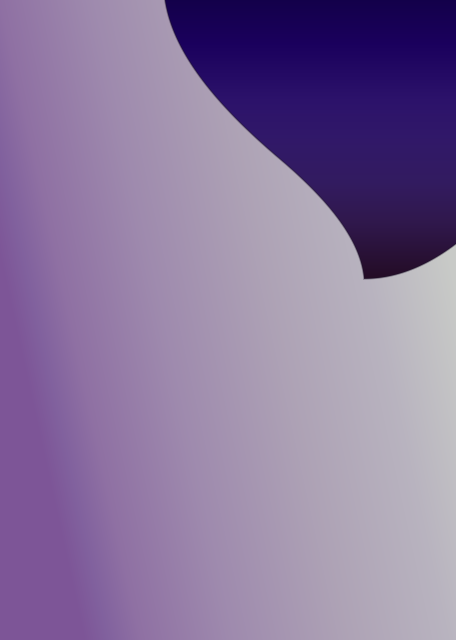
Reproduce this background procedurally as a Shadertoy shader.

```glsl
// A deep indigo petal hanging over a tilted violet-to-grey gradient.

// Lengths are in canvas heights; depth runs down from the top edge.
const float TILT = 0.22;            // sideways drift of the backdrop bands
const vec2 PETAL_TOP = vec2(0.2578, 0.0);
const vec2 PETAL_BEND = vec2(0.4362, 0.2474);
const vec2 PETAL_TIP = vec2(0.5690, 0.4355);
const vec3 EDGE_SLOPES = vec3(0.15, 1.18, 0.09); // dx/dDepth at top, bend, tip
const float BELLY_CURVE = 2.65;     // curvature of the lower edge
const float RIM_WIDTH = 0.0016;
const float RIM_STRENGTH = 0.45;
const vec3 RIM_COLOR = vec3(0.10, 0.06, 0.15);

const int STOPS = 7;
const float BACKDROP_AT[STOPS] = float[](-0.088, -0.052, 0.0, 0.14, 0.32, 0.48, 0.613);
const vec3 BACKDROP[STOPS] = vec3[](
    vec3(0.490, 0.333, 0.592), vec3(0.505, 0.380, 0.618),
    vec3(0.560, 0.440, 0.639), vec3(0.620, 0.540, 0.680),
    vec3(0.680, 0.635, 0.710), vec3(0.722, 0.702, 0.749),
    vec3(0.784, 0.792, 0.780));

const float PETAL_AT[STOPS] = float[](0.0, 0.068, 0.156, 0.215, 0.286, 0.350, 0.435);
const vec3 PETAL[STOPS] = vec3[](
    vec3(0.075, 0.000, 0.290), vec3(0.102, 0.000, 0.362),
    vec3(0.172, 0.070, 0.416), vec3(0.190, 0.094, 0.410),
    vec3(0.198, 0.106, 0.375), vec3(0.186, 0.092, 0.295),
    vec3(0.138, 0.045, 0.145));

vec3 gradient(float t, float at[STOPS], vec3 colors[STOPS]) {
    vec3 color = colors[0];
    for (int i = 1; i < STOPS; i++) {
        float blend = clamp((t - at[i - 1]) / (at[i] - at[i - 1]), 0.0, 1.0);
        color = mix(color, colors[i], blend);
    }
    return color;
}

// Cubic Hermite giving x at a depth between two points.
float hermite(float depth, vec2 a, vec2 b, float slopeA, float slopeB) {
    float span = b.y - a.y;
    float t = clamp((depth - a.y) / span, 0.0, 1.0);
    float u = 1.0 - t;
    return mix(a.x, b.x, t * t * (3.0 - 2.0 * t))
         + span * t * u * (u * slopeA - t * slopeB);
}

float leftEdge(float depth) {
    return depth < PETAL_BEND.y
        ? hermite(depth, PETAL_TOP, PETAL_BEND, EDGE_SLOPES.x, EDGE_SLOPES.y)
        : hermite(depth, PETAL_BEND, PETAL_TIP, EDGE_SLOPES.y, EDGE_SLOPES.z);
}

// Approximate signed distance, negative inside the petal.
float petalDistance(vec2 p) {
    const float STEP = 0.001;
    float slope = (leftEdge(p.y + STEP) - leftEdge(p.y - STEP)) / (2.0 * STEP);
    float left = (leftEdge(p.y) - p.x) / length(vec2(1.0, slope));
    float reach = max(p.x - PETAL_TIP.x, 0.0);
    float belly = (p.y - PETAL_TIP.y + BELLY_CURVE * reach * reach)
                / length(vec2(1.0, 2.0 * BELLY_CURVE * reach));
    return max(left, belly);
}

void mainImage(out vec4 fragColor, in vec2 fragCoord) {
    float pixel = 1.0 / iResolution.y;
    vec2 p = fragCoord * pixel;
    p.y = 1.0 - p.y;

    // Backdrop
    vec3 color = gradient(p.x - TILT * p.y, BACKDROP_AT, BACKDROP);

    // Petal with a thin dark rim
    float d = petalDistance(p);
    float inside = 1.0 - smoothstep(-0.6 * pixel, 0.6 * pixel, d);
    color = mix(color, gradient(p.y, PETAL_AT, PETAL), inside);
    float rim = 1.0 - smoothstep(0.0, RIM_WIDTH + 0.5 * pixel, abs(d));
    color = mix(color, RIM_COLOR, RIM_STRENGTH * rim);

    fragColor = vec4(color, 1.0);
}
```
